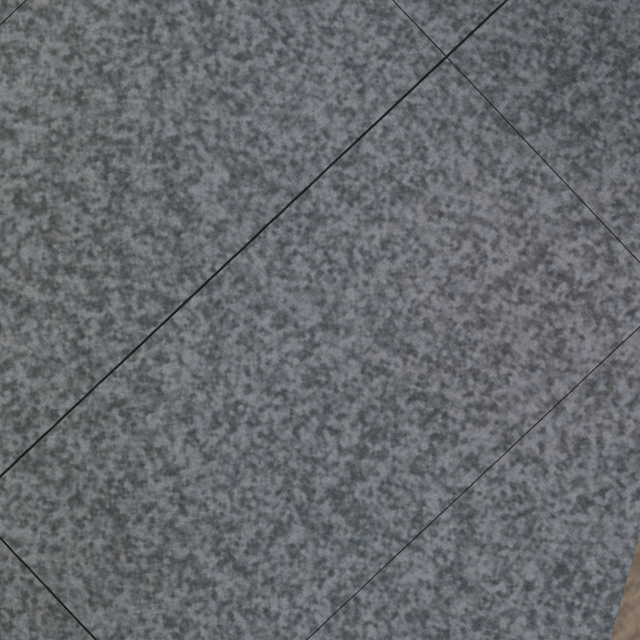
Write a three.js fragment shader that draws this texture.

```glsl
// Grey stone paving: large 2:1 slabs laid on a diagonal, split by thin dark joints.
// Slabs repeat in a rotated frame; layered value noise gives the mottling, broad
// stains and fine grain. A strip of brown ground shows past the lower right edge.

varying vec2 vUv;

const vec2 ALONG = vec2(0.7283, 0.6852);       // direction of the long joints
const vec2 ACROSS = vec2(0.6852, -0.7283);     // direction of the short joints
const vec2 SLAB_SIZE = vec2(1.023, 0.514);
const vec2 SLAB_ORIGIN = vec2(0.1094, -0.1857);

const vec3 STONE_DARK = vec3(0.275, 0.295, 0.305);
const vec3 STONE_LIGHT = vec3(0.502, 0.515, 0.542);
const vec3 JOINT_COLOR = vec3(0.085, 0.100, 0.085);
const vec3 GROUND_DARK = vec3(0.39, 0.34, 0.29);
const vec3 GROUND_LIGHT = vec3(0.57, 0.51, 0.45);

float hash(vec2 p) {
  return fract(sin(dot(p, vec2(127.1, 311.7))) * 43758.5453);
}

float noise(vec2 p) {
  vec2 cell = floor(p);
  vec2 f = fract(p);
  f = f * f * (3.0 - 2.0 * f);
  float low = mix(hash(cell), hash(cell + vec2(1.0, 0.0)), f.x);
  float high = mix(hash(cell + vec2(0.0, 1.0)), hash(cell + vec2(1.0, 1.0)), f.x);
  return mix(low, high, f.y);
}

vec2 rotate(vec2 p, float angle) {
  float c = cos(angle);
  float s = sin(angle);
  return vec2(c * p.x - s * p.y, s * p.x + c * p.y);
}

// Coverage of a repeating joint; the joint at index zero is wider than the rest.
float joint(float x, float period, float wideHalf, float thinHalf) {
  float index = floor(x / period + 0.5);
  float isThin = step(0.5, abs(index));
  float halfWidth = mix(wideHalf, thinHalf, isThin);
  float d = abs(x - index * period);
  float mask = 1.0 - smoothstep(halfWidth - 0.0008, halfWidth + 0.0009, d);
  return mask * mix(0.95, 0.80, isThin);
}

// Soft small blotches in three sizes, faintly clustered by broader stains.
float mottling(vec2 p) {
  float blotches = 0.20 * noise(rotate(p, 0.35) * 72.0)
                 + 0.48 * noise(rotate(p, 1.10) * 118.0 + 17.0)
                 + 0.32 * noise(rotate(p, 0.70) * 190.0 + 31.0);
  float stains = 0.5 * noise(p * 6.0 + 3.0) + 0.5 * noise(p * 17.0 + 8.0);
  return blotches + 0.13 * (stains - 0.5);
}

vec3 stone(vec2 p, vec2 slab) {
  vec3 color = mix(STONE_DARK, STONE_LIGHT, smoothstep(0.10, 0.82, mottling(p)));

  // Broad shading: dim upper right and lower left corners, warm tint at the right
  float dimming = 0.12 * (1.0 - smoothstep(0.0, 0.45, distance(p, vec2(1.0, 1.0))))
                + 0.06 * (1.0 - smoothstep(0.0, 0.45, distance(p, vec2(0.12, 0.08))));
  float warmth = 1.0 - smoothstep(0.0, 0.45, distance(p, vec2(0.85, 0.50)));
  color *= 1.0 - dimming;
  color += vec3(0.010, -0.006, -0.006) * warmth;
  color += vec3(0.008, 0.004, -0.012) * (1.0 - smoothstep(0.0, 0.5, p.x));

  // Slab tone, fine grain and faint coloured flecks
  color *= 1.0 + 0.02 * (hash(slab + 5.0) - 0.5);
  color += 0.075 * (noise(rotate(p, 0.78) * 370.0) - 0.5);
  float fleck = noise(p * 110.0 + 41.0) - 0.5;
  return color + vec3(0.018, 0.0, -0.018) * fleck;
}

vec3 ground(vec2 p) {
  vec2 streak = rotate(p, -0.75) * vec2(35.0, 110.0);
  float tone = 0.65 * noise(streak) + 0.35 * noise(p * 210.0);
  return mix(GROUND_DARK, GROUND_LIGHT, tone);
}

void main() {
  // Slab frame
  vec2 q = vec2(dot(vUv, ALONG), dot(vUv, ACROSS)) - SLAB_ORIGIN;
  vec3 color = stone(vUv, floor(q / SLAB_SIZE));

  // Joints with slightly uneven edges and depth
  vec2 wobble = 0.0007 * (vec2(noise(vUv * 45.0), noise(vUv * 45.0 + 9.0)) - 0.5);
  float longJoint = joint(q.y + wobble.y, SLAB_SIZE.y, 0.0018, 0.0009);
  float shortJoint = joint(q.x + wobble.x, SLAB_SIZE.x, 0.0016, 0.0009);
  float depth = 0.85 + 0.15 * noise(vUv * 60.0 + 23.0);
  color = mix(color, JOINT_COLOR, max(longJoint, shortJoint) * depth);

  // Ground beyond the paving edge
  float beyond = dot(vUv - vec2(0.953, 0.0), vec2(0.962, -0.271));
  color = mix(color, ground(vUv), smoothstep(-0.001, 0.001, beyond));

  gl_FragColor = vec4(color, 1.0);
}
```
